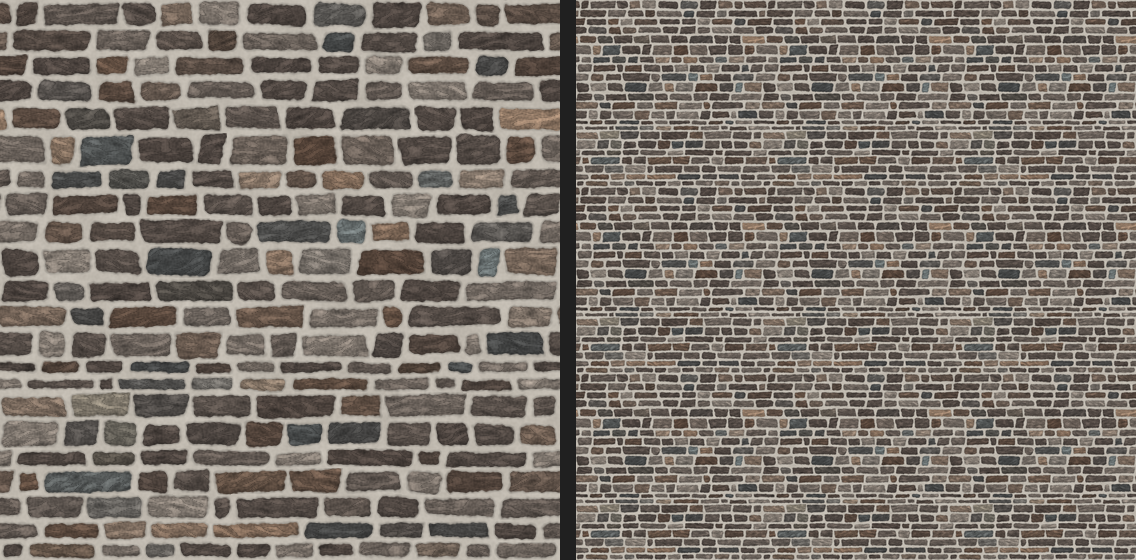
Left, the tile; right, the same tile 3 across and 3 down.
Reproduce this texture procedurally as a three.js fragment shader.

```glsl
varying vec2 vUv;

const int ROWS = 22;
// Course heights from the top down, in thousandths of the canvas
const float courseHeight[ROWS] = float[ROWS](
  51.0, 45.0, 43.0, 47.0, 51.0, 62.0, 43.0, 49.0, 48.0, 57.0, 47.0,
  46.0, 53.0, 29.0, 30.0, 48.0, 52.0, 36.0, 46.0, 45.0, 38.0, 34.0);

vec2 hash2(vec2 p) {
  vec3 a = fract(p.xyx * vec3(0.1031, 0.1030, 0.0973));
  a += dot(a, a.yzx + 33.33);
  return fract((a.xx + a.yz) * a.zy);
}

float cornerSlope(vec2 cell, vec2 offset, vec2 period) {
  float angle = 6.2832 * hash2(mod(cell, period) + 0.5).x;
  return dot(vec2(cos(angle), sin(angle)), offset);
}

// Gradient noise that wraps after a whole number of cells
float noise(vec2 p, vec2 period) {
  vec2 i = floor(p), f = p - i;
  vec2 u = f * f * f * (f * (f * 6.0 - 15.0) + 10.0);
  vec2 e = vec2(1.0, 0.0);
  return mix(
    mix(cornerSlope(i, f, period), cornerSlope(i + e, f - e, period), u.x),
    mix(cornerSlope(i + e.yx, f - e.yx, period), cornerSlope(i + 1.0, f - 1.0, period), u.x),
    u.y);
}

float wrapNoise(vec2 uv, vec2 frequency) {
  return noise(uv * frequency, frequency);
}

// Left joint of a stone, in stone widths
float joint(float column, float count, float row) {
  return column + 0.7 * hash2(vec2(mod(column, count) + 3.0, row * 7.0 + 11.0)).x;
}

// Distance to a rounded quadrilateral whose four sides lean separately
float stoneDistance(vec2 q, vec2 halfSize, vec4 lean, float radius) {
  vec4 side = vec4(q.x, -q.x, q.y, -q.y) + lean * q.yyxx - halfSize.xxyy;
  vec2 m = max(side.xz, side.yw) + radius;
  return length(max(m, 0.0)) + min(max(m.x, m.y), 0.0) - radius;
}

vec3 mortarColor(vec2 uv, float d) {
  float mottle = wrapNoise(uv, vec2(14.0)) + 0.7 * wrapNoise(uv, vec2(70.0))
               + 0.6 * wrapNoise(uv, vec2(190.0));
  vec3 color = vec3(0.755, 0.73, 0.69) + 0.045 * mottle;
  return color * mix(0.84, 1.0, smoothstep(0.0, 0.005, d));
}

vec3 stoneColor(vec2 q, vec2 id, float d, float halfHeight) {
  vec2 shade = hash2(id + 31.0), tint = hash2(id + 67.0);
  vec3 color = mix(vec3(0.31, 0.275, 0.255), vec3(0.54, 0.505, 0.47), pow(shade.x, 2.2));
  color *= mix(vec3(1.0), vec3(1.1, 0.98, 0.88), smoothstep(0.6, 1.0, tint.x));
  color *= mix(vec3(1.0), vec3(0.88, 1.02, 1.1), smoothstep(0.75, 1.0, tint.y));

  // Slanted layers, dark cracks and grain
  float angle = 0.8 * (shade.y - 0.5);
  vec2 g = mat2(cos(angle), -sin(angle), sin(angle), cos(angle)) * q;
  vec2 shift = 60.0 * tint + 40.0;
  g.y += 0.006 * noise(g * 35.0 + shift, vec2(256.0));
  float layers = noise(g * vec2(28.0, 130.0) + shift, vec2(256.0));
  float blotch = noise(g * vec2(45.0, 75.0) + shift.yx, vec2(256.0));
  float grain = noise(q * 230.0 + shift, vec2(256.0));
  float crack = 1.0 - smoothstep(0.0, 0.12, abs(layers + 0.5 * blotch - 0.1));
  color *= 1.0 + 0.38 * layers + 0.3 * blotch + 0.2 * grain - 0.17 * crack;

  // Light upper face, dark rim
  color *= 1.0 + 0.07 * clamp(q.y / halfHeight, -1.0, 1.0);
  return color * mix(0.86, 1.0, smoothstep(0.0, 0.006, -d));
}

void main() {
  // Slightly wavy courses
  vec2 p = vUv;
  p.y = fract(p.y + 0.004 * wrapNoise(vUv, vec2(7.0, 9.0)));

  // Find the course
  float depth = 1.0 - p.y, top = 0.0, height = 0.034, row = float(ROWS - 1);
  float edge = 0.0;
  for (int i = 0; i < ROWS; i++) {
    float h = 0.001 * courseHeight[i];
    if (depth >= edge) {
      top = edge;
      height = h;
      row = float(i);
    }
    edge += h;
  }

  // Find the stone between two uneven joints
  vec2 course = hash2(vec2(row + 5.0, 91.0));
  float count = 9.0 + floor(4.0 * course.x);
  float x = (p.x + course.y) * count;
  float column = floor(x);
  if (x < joint(column, count, row)) column -= 1.0;
  float left = joint(column, count, row), right = joint(column + 1.0, count, row);
  vec2 id = vec2(mod(column, count) * 3.0 + 1.0, row * 5.0 + 2.0);

  // Shape the stone inside its mortar bed
  vec2 rA = hash2(id), rB = hash2(id + 17.0), rC = hash2(id + 43.0);
  vec2 q = vec2((x - 0.5 * (left + right)) / count, top + 0.5 * height - depth);
  vec2 halfSize = 0.5 * vec2((right - left) / count, height);
  halfSize -= vec2(0.005, 0.004) + 0.003 * rA + vec2(0.0, 0.06 * height * rC.x * rC.x);
  q.y += 0.003 * (rC.y - 0.5);
  vec4 lean = vec4(rA.yx, rB) - 0.5;
  lean *= vec4(0.45, 0.45, vec2(0.3 * min(halfSize.y / halfSize.x, 1.0)));
  float radius = min(mix(0.003, 0.012, rB.x), 0.7 * min(halfSize.x, halfSize.y));
  float d = stoneDistance(q, halfSize, lean, radius);
  d += 0.0035 * wrapNoise(vUv, vec2(55.0)) + 0.002 * wrapNoise(vUv, vec2(140.0));

  vec3 color = mix(stoneColor(q, id, d, halfSize.y), mortarColor(vUv, d),
                   smoothstep(-0.0016, 0.0016, d));
  gl_FragColor = vec4(color, 1.0);
}
```
